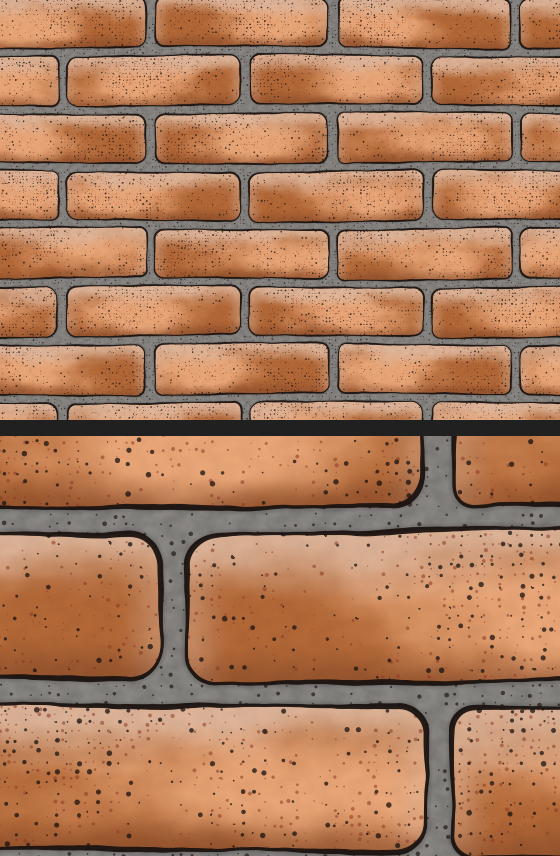
Top, the full canvas; bottom, a detail of the centre.
Write a Shadertoy shader that draws this pattern.

```glsl
// Hand-painted brick wall in running bond: wobbly rounded boxes with ink outlines.
// Each brick gets a pale top, a peach glow and rust patches from layered sines;
// cellular specks weather both the clay and the grey mortar.

// Layout, in units of the canvas height
const vec2  PITCH       = vec2(0.4345, 0.1376);  // brick plus joint
const vec2  ORIGIN      = vec2(0.358, 0.052);    // a joint crossing
const float ROW_SHIFT   = 0.48;                  // offset of odd rows, in bricks
const vec2  HALF_GAP    = vec2(0.0115, 0.0100);
const float CORNER      = 0.024;
const float LINE_HALF   = 0.0018;
const float WOBBLE      = 0.0013;
const float TILT        = 0.018;

// Colours
const vec3 PALE   = vec3(0.86, 0.71, 0.61);
const vec3 PEACH  = vec3(0.90, 0.64, 0.46);
const vec3 RUST   = vec3(0.69, 0.40, 0.21);
const vec3 BURNT  = vec3(0.47, 0.25, 0.14);
const vec3 MORTAR = vec3(0.51, 0.50, 0.49);
const vec3 INK    = vec3(0.10, 0.07, 0.06);
const vec3 RED    = vec3(0.55, 0.22, 0.14);

float hash(vec2 p) {
    vec3 q = fract(p.xyx * vec3(0.1031, 0.1030, 0.0973));
    q += dot(q, q.yzx + 33.33);
    return fract((q.x + q.y) * q.z);
}

// Layered sines, roughly -1 to 1
float cloud(vec2 p, float seed) {
    float sum = 0.0, amp = 0.55;
    for (int i = 0; i < 4; i++) {
        sum += amp * sin(p.x + seed + 1.6 * sin(p.y + seed * 1.7));
        p = mat2(1.5, 1.1, -1.1, 1.5) * p;
        seed += 2.4;
        amp *= 0.55;
    }
    return sum;
}

// Cellular specks: one jittered dot in a share of the cells
float specks(vec2 p, float cell, float share, float px) {
    vec2 q = p / cell, id = floor(q);
    vec2 center = 0.3 + 0.4 * vec2(hash(id + 17.0), hash(id + 59.0));
    float size = hash(id + 83.0);
    float radius = cell * mix(0.08, 0.27, size * size);
    float d = length(fract(q) - center) * cell - radius;
    float dot01 = 1.0 - smoothstep(-0.6 * px, 0.6 * px, d);
    return dot01 * step(hash(id + 101.0), share);
}

float roundBox(vec2 p, vec2 halfSize, float r) {
    vec2 q = abs(p) - halfSize + r;
    return length(max(q, 0.0)) + min(max(q.x, q.y), 0.0) - r;
}

vec3 brickColor(vec2 uv, vec2 p, float seed) {
    float blot = cloud(p * vec2(17.0, 23.0), seed);
    float streak = cloud(p * vec2(7.0, 75.0), seed + 4.0);
    float glowX = uv.x - 0.5 * sin(seed * 3.1);
    float glow = exp(-1.9 * glowX * glowX - 0.9 * uv.y * uv.y);
    float light = glow + 0.26 * blot + 0.08 * streak;
    vec3 col = mix(RUST, PEACH, smoothstep(0.05, 0.95, light));
    float top = uv.y + 0.16 * blot + 0.08 * streak;
    col = mix(col, PALE, 0.92 * smoothstep(0.05, 0.95, top));
    col = mix(col, PALE, 0.4 * smoothstep(0.82, 1.0, abs(uv.x)));
    float base = 1.0 - smoothstep(-1.05, -0.45, uv.y + 0.12 * blot);
    return mix(col, BURNT, 0.48 * base);
}

void mainImage(out vec4 fragColor, in vec2 fragCoord) {
    float px = 1.0 / iResolution.y;
    vec2 p = fragCoord * px;

    // Running bond on gently bent courses
    vec2 wall = p - ORIGIN;
    wall.y += 0.0035 * sin(p.x * 5.0 + p.y * 9.0);
    float row = floor(wall.y / PITCH.y);
    wall.x += PITCH.x * ROW_SHIFT * mod(row, 2.0);
    vec2 id = vec2(floor(wall.x / PITCH.x), row);
    vec2 local = wall - (id + 0.5) * PITCH;

    // Individual size, tilt and uneven edges
    float rnd = hash(id + 7.0), rnd2 = hash(id + 31.0);
    float seed = 6.2832 * rnd;
    vec2 halfSize = 0.5 * PITCH - HALF_GAP;
    halfSize -= vec2(0.004, 0.002) * (vec2(rnd, rnd2) - 0.5);
    vec2 shaped = local + vec2(0.004 * (rnd2 - 0.5), TILT * (rnd - 0.5) * local.x);
    float d = roundBox(shaped, halfSize, CORNER * mix(0.7, 1.15, rnd2));
    d += WOBBLE * cloud(p * 38.0, seed);

    // Mortar with grain and a soft shade beside the bricks
    float grain = cloud(p * 210.0, 1.3);
    vec3 col = MORTAR * (1.0 + 0.06 * grain);
    col *= mix(0.82, 1.0, smoothstep(0.0, 0.006, d));
    col = mix(col, INK, 0.65 * specks(p, 0.0075, 0.40, px));

    // Weathered clay, with specks gathered in drifts
    vec3 clay = brickColor(shaped / halfSize, p, seed);
    float drift = clamp(0.30 + 0.28 * cloud(p * 14.0, seed + 2.0), 0.06, 0.62);
    clay *= 1.0 + 0.018 * grain;
    clay = mix(clay, RED, 0.55 * specks(p + 3.7, 0.0062, drift, px));
    clay = mix(clay, INK, 0.75 * specks(p + 9.1, 0.0082, drift, px));
    col = mix(clay, col, smoothstep(-px, px, d));

    // Ink outline of varying weight
    float weight = LINE_HALF * (1.0 + 0.3 * sin(p.x * 31.0 + p.y * 47.0 + seed));
    float ink = 1.0 - smoothstep(weight - 0.6 * px, weight + 0.6 * px, abs(d));
    col = mix(col, INK, 0.94 * ink);

    fragColor = vec4(col, 1.0);
}
```
